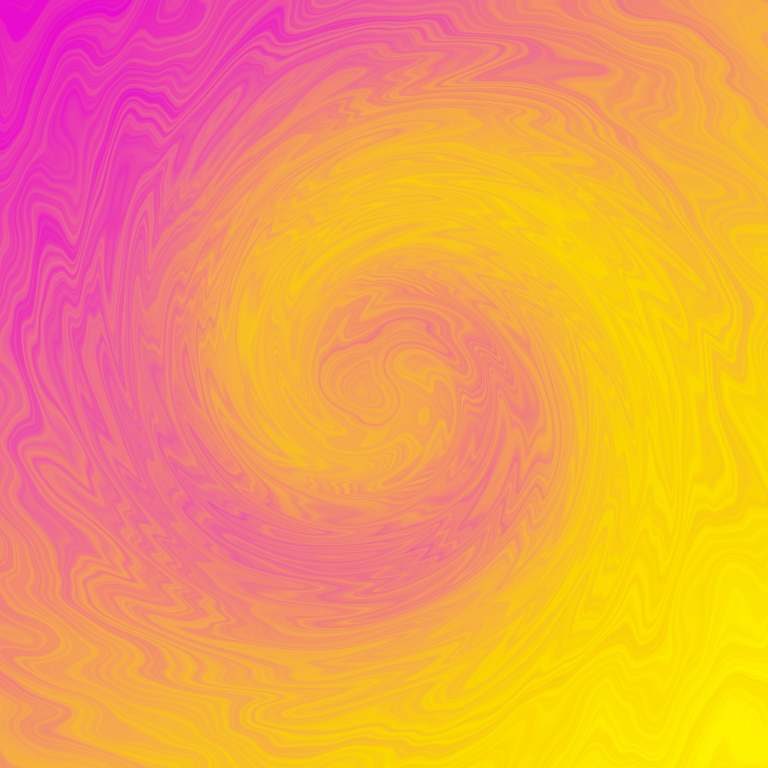
Write a WebGL 2 fragment shader that draws this background.

```glsl
#version 300 es
precision highp float;

uniform vec2 u_resolution;
out vec4 outColor;

#define SWIRL_TWIST 7.2     // radians of colour rotation at the centre
#define GRAIN_TWIST 5.4     // shear that draws the grain along the rings
#define GRAIN_LEAN 0.8      // extra shear that reaches the border
#define WARP_SCALE 4.6
#define WARP_AMOUNT 0.125
#define RIPPLE_AMOUNT 0.025
#define GRAIN_SCALE 46.0
#define GRAIN_AMOUNT 0.165
#define TONE_SHIFT -0.03

const vec3 MAGENTA = vec3(0.91, 0.05, 0.80);
const vec3 PINK = vec3(0.93, 0.40, 0.59);
const vec3 ORANGE = vec3(0.96, 0.65, 0.31);
const vec3 GOLD = vec3(0.98, 0.83, 0.0);
const vec3 YELLOW = vec3(1.0, 0.95, 0.0);

vec2 rotate(vec2 p, float angle) {
    float c = cos(angle), s = sin(angle);
    return vec2(c * p.x - s * p.y, s * p.x + c * p.y);
}

vec2 hashGradient(vec2 cell) {
    vec3 h = fract(cell.xyx * vec3(0.1031, 0.1030, 0.0973));
    h += dot(h, h.yzx + 33.33);
    float angle = 6.2832 * fract((h.x + h.y) * h.z);
    return vec2(cos(angle), sin(angle));
}

float gradientNoise(vec2 p) {
    vec2 i = floor(p), f = fract(p);
    vec2 u = f * f * f * (f * (f * 6.0 - 15.0) + 10.0);
    vec2 e = vec2(1.0, 0.0);
    float a = dot(hashGradient(i), f);
    float b = dot(hashGradient(i + e.xy), f - e.xy);
    float c = dot(hashGradient(i + e.yx), f - e.yx);
    float d = dot(hashGradient(i + e.xx), f - e.xx);
    return 1.4 * mix(mix(a, b, u.x), mix(c, d, u.x), u.y);
}

// Fine lines that follow the contours of the warped rings
float contourGrain(float height) {
    float width = fwidth(height);
    float sum = 0.0, gain = 1.0, scale = GRAIN_SCALE;
    for (int i = 0; i < 3; i++) {
        float fade = 1.0 - smoothstep(0.6, 1.8, width * scale);
        sum += gain * fade * gradientNoise(vec2(height * scale, 0.37 + float(i) * 7.0));
        gain *= 0.8;
        scale *= 1.9;
    }
    return sum;
}

// Tone runs from -1 (magenta) to 1 (yellow)
vec3 palette(float tone) {
    vec3 color = mix(MAGENTA, PINK, clamp(tone * 2.0 + 2.0, 0.0, 1.0));
    color = mix(color, ORANGE, clamp(tone * 2.0 + 1.0, 0.0, 1.0));
    color = mix(color, GOLD, clamp(tone * 2.0, 0.0, 1.0));
    return mix(color, YELLOW, clamp(tone * 2.0 - 1.0, 0.0, 1.0));
}

void main() {
    vec2 p = (2.0 * gl_FragCoord.xy - u_resolution) / min(u_resolution.x, u_resolution.y);
    float radius = length(p);
    float inner = max(0.0, 1.0 - radius);
    float winding = inner * inner;

    // Sheared noise bends the rings into zigzags and closed lenses
    vec2 sheared = rotate(p, GRAIN_LEAN * radius - GRAIN_TWIST * winding);
    float warp = WARP_AMOUNT * gradientNoise(sheared * WARP_SCALE + 11.3);
    float ripple = RIPPLE_AMOUNT * (1.0 + 2.0 * inner);
    warp += ripple * gradientNoise(sheared * WARP_SCALE * 2.2 + 47.1);

    // Diagonal gradient, wound up towards the centre
    vec2 unwound = rotate(p, -SWIRL_TWIST * winding);
    float tone = 0.5 * (unwound.x - unwound.y) + TONE_SHIFT;

    tone += 0.3 * warp + GRAIN_AMOUNT * contourGrain(radius + warp);
    outColor = vec4(palette(tone), 1.0);
}
```
